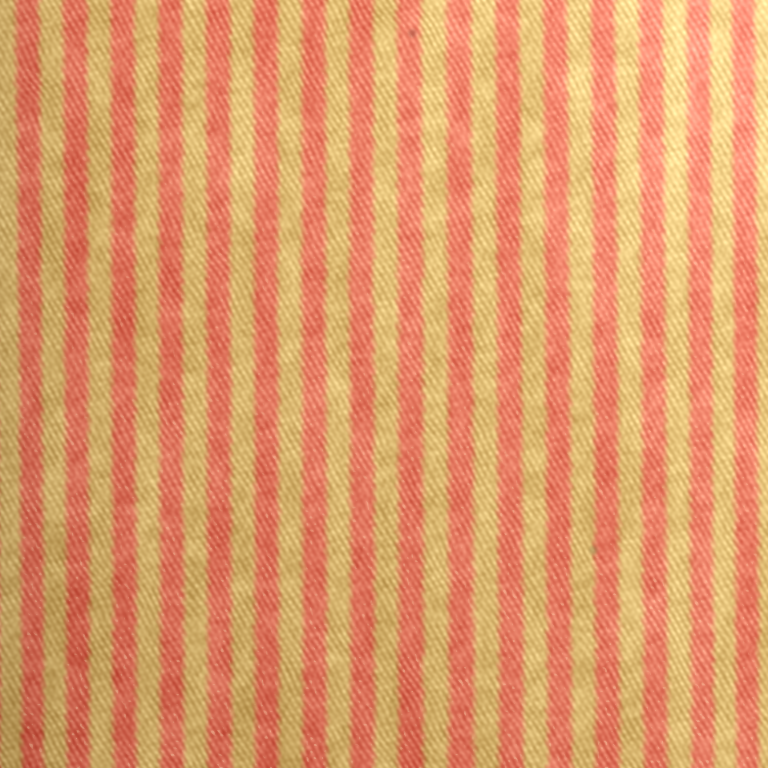
Give the GLSL for this texture, as a WebGL 2 fragment shader.

```glsl
#version 300 es
precision highp float;
// Woven twill cloth with sixteen upright coral stripes on straw yellow.
// Stripes are a slightly bowed repeat with soft edges; steep diagonal ribs,
// layered noise, pale flecks and light from the upper right add the weave.
uniform vec2 u_resolution;
out vec4 fragColor;

float hash(vec2 p) {
    vec3 q = fract(vec3(p.xyx) * 0.1031);
    q += dot(q, q.yzx + 33.33);
    return fract((q.x + q.y) * q.z);
}

float noise(vec2 p) {
    vec2 cell = floor(p), f = fract(p);
    f = f * f * (3.0 - 2.0 * f);
    return mix(mix(hash(cell), hash(cell + vec2(1, 0)), f.x),
               mix(hash(cell + vec2(0, 1)), hash(cell + vec2(1, 1)), f.x), f.y);
}

float fbm(vec2 p) {
    float sum = 0.0, weight = 0.5;
    for (int i = 0; i < 4; i++) {
        sum += weight * noise(p);
        p = p * 2.03 + 17.1;
        weight *= 0.5;
    }
    return sum / 0.9375;
}

// Coverage of the coral stripes: the cloth leans at both sides and bows right of center
float stripes(vec2 uv, float rib, float pixel) {
    float down = 1.0 - uv.y;
    float lean = 0.0020 + 0.0100 * exp(-uv.x * 14.0) + 0.0045 * smoothstep(0.45, 0.8, uv.x);
    float bow = 0.0045 * smoothstep(0.5, 0.66, uv.x) * (1.0 - smoothstep(0.9, 0.98, uv.x));
    float shift = 0.0352 + lean * down * (1.5 - 0.5 * down) + bow;
    shift += 0.0012 * (noise(vec2(uv.x * 9.0, uv.y * 8.0)) - 0.5);
    float repeat = (uv.x - shift) / 0.0621;
    float dist = abs(fract(repeat + 0.5) - 0.5) * 0.0621;
    float fray = 0.0008 * rib + 0.0034 * (noise(uv * vec2(80.0, 120.0)) - 0.5);
    float soft = max(0.0064, pixel);
    return 1.0 - smoothstep(-soft, soft, dist - 0.0153 + fray);
}

void main() {
    vec2 uv = gl_FragCoord.xy / u_resolution;
    float pixel = 1.0 / min(u_resolution.x, u_resolution.y);

    // Twill ribs fall steeply to the right, faintly cut into stitches
    vec2 warped = uv + 0.005 * (vec2(noise(uv * 22.0), noise(uv * 22.0 + 40.0)) - 0.5);
    float rib = sin(6.2832 * (warped.x * 108.0 + warped.y * 66.0));
    float stitch = sin(6.2832 * (warped.y * 118.0 - warped.x * 30.0));
    float visible = 1.0 - smoothstep(0.25, 0.6, 130.0 * pixel);
    float strength = 0.55 + 0.9 * noise(uv * 45.0 + 5.0);
    float weave = (0.78 * rib + 0.18 * stitch + 0.15 * rib * stitch) * visible * strength;

    // Uneven yarn: grain, crosswise slubs, blotches and broad patches
    float grain = noise(uv * vec2(230.0, 190.0)) - 0.5;
    float slub = noise(uv * vec2(40.0, 110.0)) - 0.5;
    float blotch = noise(uv * vec2(60.0, 42.0) + 11.0) - 0.5;
    float patches = fbm(uv * vec2(9.0, 5.0)) - 0.5;

    float coral = stripes(uv, rib * visible, pixel);
    float tone = 0.46 + 0.20 * weave + 0.30 * grain + 0.16 * slub;
    tone += 0.20 * blotch + 0.40 * patches;
    tone += 0.22 * (uv.x + uv.y - 1.0);
    vec3 straw = mix(vec3(0.74, 0.59, 0.31), vec3(0.99, 0.87, 0.59), tone);
    vec3 red = mix(vec3(0.80, 0.32, 0.24), vec3(1.00, 0.64, 0.53), tone);
    vec3 color = mix(straw, red, coral);

    // Pale weft flecks show through the coral, mostly near the bottom
    float fleck = smoothstep(0.70, 0.95, noise(uv * vec2(190.0, 230.0) + 9.0));
    fleck *= smoothstep(-0.2, 0.8, weave) * mix(0.42, 0.12, uv.y);
    color = mix(color, vec3(0.98, 0.80, 0.65), fleck * coral);

    // A few soft brown knots in the yarn
    vec2 knotCell = floor(uv * 16.0);
    vec2 knotSpot = 0.3 + 0.4 * vec2(hash(knotCell + 3.0), hash(knotCell + 8.0));
    float knotDist = length(fract(uv * 16.0) - knotSpot);
    float knot = step(0.975, hash(knotCell + 21.0)) * (1.0 - smoothstep(0.02, 0.14, knotDist));
    color *= 1.0 - 0.15 * knot;

    // Light grows toward the upper right, with shade along the left edge
    float light = 0.93 + 0.07 * uv.x + 0.07 * uv.y;
    light -= 0.06 * exp(-uv.x * 12.0);
    color *= light;
    color += vec3(0.04, 0.05, 0.06) * smoothstep(0.5, 1.0, uv.x) * smoothstep(0.3, 1.0, uv.y);
    fragColor = vec4(clamp(color, 0.0, 1.0), 1.0);
}
```
